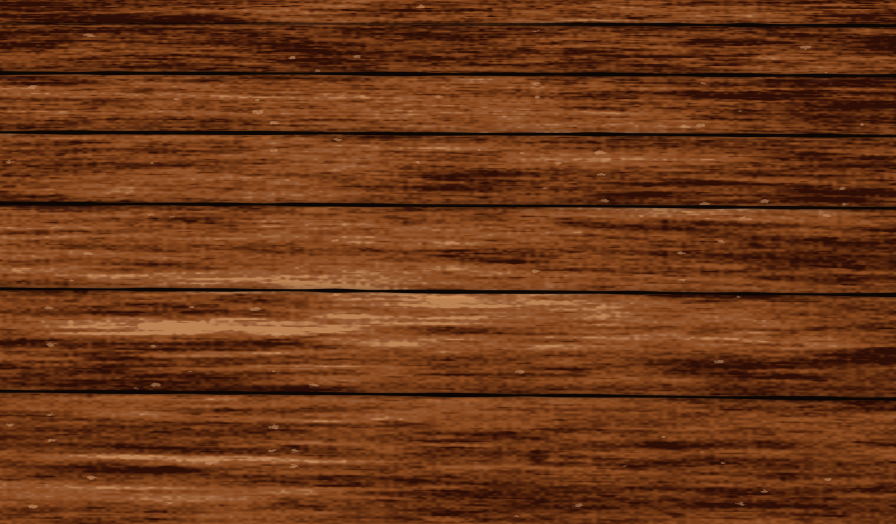
This texture is drawn by a Shadertoy shader. Its source:

```glsl
// Seven stained wooden planks seen at a slant, growing wider towards the viewer.
// A geometric warp maps height to plank number; stretched noise gives the grain,
// and one tone value, lit by soft glows, picks a colour from a brown ramp.

const float GROWTH = 1.2;         // width ratio of successive planks
const float FIRST_SEAM = 0.046;   // depth below the top edge
const float SPREAD = 0.475;       // depth scale of the warp
const float LAST_SEAM = 5.0;
const vec3 GAP_COLOR = vec3(0.045, 0.018, 0.012);
const vec3 CHIP_COLOR = vec3(0.80, 0.60, 0.43);
const vec3 BROWNS[6] = vec3[6](
    vec3(0.18, 0.05, 0.02), vec3(0.31, 0.13, 0.04), vec3(0.44, 0.22, 0.08),
    vec3(0.55, 0.29, 0.12), vec3(0.58, 0.35, 0.20), vec3(0.74, 0.51, 0.32));

float hash(vec2 p) {
    return fract(sin(dot(p, vec2(127.1, 311.7))) * 43758.5453);
}

float noise(vec2 p) {
    vec2 i = floor(p), f = fract(p);
    f = f * f * (3.0 - 2.0 * f);
    return mix(mix(hash(i), hash(i + vec2(1, 0)), f.x),
               mix(hash(i + vec2(0, 1)), hash(i + vec2(1, 1)), f.x), f.y);
}

float fbm(vec2 p) {
    float sum = 0.0, amp = 0.5;
    for (int i = 0; i < 4; i++) {
        sum += amp * noise(p);
        p = p * 2.03 + 17.3;
        amp *= 0.5;
    }
    return sum / 0.9375;
}

float glow(vec2 p, vec2 center, vec2 radius) {
    vec2 d = (p - center) / radius;
    return exp(-dot(d, d));
}

vec3 brownRamp(float tone) {
    float s = clamp((tone - 0.10) / 0.148, 0.0, 4.999);
    int i = int(s);
    return mix(BROWNS[i], BROWNS[i + 1], fract(s));
}

// Long growth lines, curling into nested arches on some planks
float growthLines(vec2 p, float id) {
    float drift = 0.22 * (noise(vec2(p.x * 1.6, id * 7.1)) - 0.5)
                + 0.06 * noise(vec2(p.x * 7.0, p.y * 3.0 + id));
    float lines = noise(vec2(p.x * 5.0 + id * 13.0, (p.y + drift) * 15.0 + id * 31.0));
    float archX = hash(vec2(id, 4.7)) * 0.7 - 0.25;
    vec2 d = vec2((p.x - archX) * 3.2, p.y - 0.5 + drift);
    float rings = noise(vec2(length(d) * 22.0, id * 9.0 + p.y * 2.0));
    float mask = exp(-pow((p.x - archX) / 0.11, 2.0)) * step(0.35, hash(vec2(id, 8.2)));
    return mix(lines, rings, 0.55 * mask);
}

// Sparse pale nicks, one candidate per cell
float chips(vec2 p, float blur) {
    vec2 cell = floor(p), center = 0.3 + 0.4 * vec2(hash(cell + 3.1), hash(cell + 7.7));
    float size = 0.05 + 0.13 * hash(cell + 5.3);
    float d = length((fract(p) - center) * vec2(0.7, 1.2)) + 0.15 * (noise(p * 9.0) - 0.5);
    return step(0.95, hash(cell)) * (1.0 - smoothstep(size - blur, size + blur, d));
}

void mainImage(out vec4 fragColor, in vec2 fragCoord) {
    vec2 uv = fragCoord / iResolution.xy;
    vec2 view = vec2(uv.x, 1.0 - uv.y);

    // Slightly tilted depth, warped into plank number and position on the plank
    float depth = view.y - 0.016 * (uv.x - 0.5) * (0.2 + view.y);
    depth += 0.0025 * (noise(vec2(uv.x * 6.0, floor(view.y * 6.0) * 0.0)) - 0.5);
    float row = log(1.0 + (depth - FIRST_SEAM) / SPREAD) / log(GROWTH);
    float id = min(floor(row), LAST_SEAM);
    float scale = pow(GROWTH, row);
    float plankWidth = SPREAD * scale * log(GROWTH);
    float pixel = 1.0 / iResolution.y;
    vec2 p = vec2((uv.x - 0.5) * 1.7 / scale, row - id);

    // Grain layers from broad stain to fine fibre
    float stain = fbm(vec2(p.x * 3.5 + id * 11.0, p.y * 2.5 + id * 5.0));
    float lines = growthLines(p, id);
    float fibre = noise(vec2(p.x * 22.0 + id * 3.0, row * 33.0));
    float fine = noise(vec2(uv.x * 190.0, view.y * 230.0 + id * 41.0));
    float pores = smoothstep(0.70, 0.92, noise(vec2(p.x * 48.0, row * 38.0 + 9.0)));

    // Soft light in the middle, glossy streaks low on the left, dim top and corners
    float light = 0.24 * glow(view, vec2(0.45, 0.56), vec2(0.50, 0.50)) - 0.12;
    float gloss = glow(view, vec2(0.34, 0.91), vec2(0.28, 0.16))
                + 0.7 * glow(view, vec2(0.33, 0.63), vec2(0.30, 0.09));
    float tone = 0.45 + light + 0.10 * (hash(vec2(id, 2.3)) - 0.5);
    tone += 0.60 * (stain - 0.5) + 0.34 * (lines - 0.5) + 0.30 * (fibre - 0.5);
    tone += 0.24 * (fine - 0.5) - 0.16 * pores;
    tone += gloss * (0.04 + 0.28 * smoothstep(0.45, 0.85, 0.6 * lines + 0.4 * fibre));
    tone -= 0.28 * smoothstep(0.58, 0.78, fbm(vec2(p.x * 4.0 + id * 23.0, p.y * 5.0)));
    vec3 color = brownRamp(tone);

    // Chipped finish
    float chip = chips(vec2(uv.x * 44.0, view.y * 40.0), 0.06);
    color = mix(color, CHIP_COLOR, 0.55 * chip);

    // Uneven gaps with a soft shadow and a worn lower lip
    float seam = clamp(floor(row + 0.5), 0.0, LAST_SEAM);
    float offset = (row - seam) * plankWidth;
    float wobble = noise(vec2(uv.x * 24.0, seam * 13.0));
    float halfGap = 0.0013 + 0.0024 * wobble;
    float gap = 1.0 - smoothstep(halfGap - pixel * 0.5, halfGap + pixel, abs(offset));
    float strength = seam < 0.5 ? mix(0.45, 1.0, smoothstep(0.5, 0.7, uv.x)) : 1.0;
    float lip = exp(-pow((offset - 0.009) / 0.004, 2.0)) * smoothstep(0.4, 0.8, wobble);
    color *= 1.0 - 0.40 * strength * exp(-abs(offset) / 0.005);
    color += vec3(0.10, 0.07, 0.04) * lip;
    color = mix(color, GAP_COLOR, gap * strength);

    fragColor = vec4(color, 1.0);
}
```
